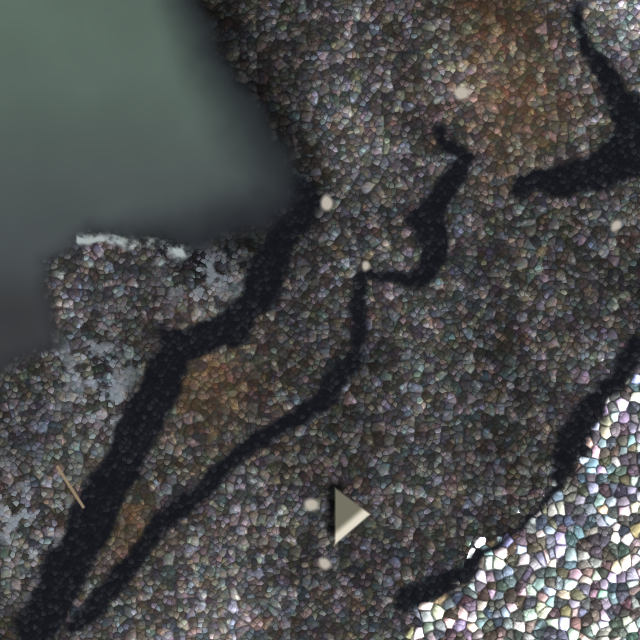
This texture is drawn by a Shadertoy shader. Its source:

```glsl
// Aerial view of a stony shore: a murky green pool, dark gullies winding through
// pebbled mud, and a bank of pale gravel. Outlines are distance fields bent by
// noise; the stones are smoothly blended Voronoi cells.

vec3 hash3(vec2 p) {
  vec3 q = fract(p.xyx * vec3(.1031, .1030, .0973));
  q += dot(q, q.yxz + 33.33);
  return fract((q.xxy + q.yzz) * q.zyx);
}

float noise(vec2 p) {
  vec2 i = floor(p), f = fract(p), e = vec2(1, 0);
  f = f * f * (3. - 2. * f);
  return mix(mix(hash3(i).x, hash3(i + e).x, f.x),
    mix(hash3(i + e.yx).x, hash3(i + e.xx).x, f.x), f.y);
}

float fbm(vec2 p) {
  float sum = 0., amp = .5;
  for (int i = 0; i < 4; i++, amp *= .5) {
    sum += amp * noise(p);
    p = mat2(1.6, 1.2, -1.2, 1.6) * p + 7.3;
  }
  return sum;
}

// Pebble layer: rgb is tint, a is brightness, lit from the lower right
vec4 pebbles(vec2 p) {
  float near = 9., next = 9., total = 0.;
  vec4 sum = vec4(0);
  for (int k = 0; k < 9; k++) {
    vec2 id = floor(p) + vec2(k % 3, k / 3) - 1.;
    vec3 h = hash3(id + 50.);
    vec2 r = p - id - .1 - .8 * h.xy;
    float d = length(r), w = exp(-16. * d * d) + 1e-6;
    next = min(next, max(near, d));
    near = min(near, d);
    float tone = (.2 + 1.1 * h.z * h.z) * (1. + dot(r, vec2(.8, -.6)));
    vec3 tint = .9 + hash3(id + 171.) * .2 + (h.x - .5) * vec3(.2, 0, -.2);
    sum += w * vec4(tint, tone);
    total += w;
  }
  sum /= total;
  sum.a *= mix(.35, 1., smoothstep(0., .35, next - near));
  return sum;
}

float segment(vec2 w, vec2 e) {
  return length(w - e * clamp(dot(w, e) / dot(e, e), 0., 1.));
}

// Distance to a winding gully; each knot is x, y and half width
float gully(vec2 p, vec3 k[6]) {
  float d = 9.;
  for (int i = 0; i < 5; i++) {
    vec2 w = p - k[i].xy, e = k[i + 1].xy - k[i].xy;
    float t = clamp(dot(w, e) / dot(e, e), 0., 1.);
    d = min(d, segment(w, e) - mix(k[i].z, k[i + 1].z, t));
  }
  return d;
}

float poolDistance(vec2 p) {
  vec2 v[12] = vec2[12](vec2(-.2, 1.2), vec2(.29, 1.2), vec2(.315, 1), vec2(.36, .91),
    vec2(.465, .755), vec2(.47, .69), vec2(.42, .635), vec2(.31, .605),
    vec2(.15, .625), vec2(.08, .585), vec2(.1, .46), vec2(-.2, .31));
  float d = 9., side = 1.;
  for (int i = 0, j = 11; i < 12; j = i++) {
    vec2 e = v[j] - v[i], w = p - v[i];
    d = min(d, segment(w, e));
    bvec3 c = bvec3(p.y >= v[i].y, p.y < v[j].y, e.x * w.y > e.y * w.x);
    if (all(c) || all(not(c))) side = -side;
  }
  return d * side;
}

float spot(vec2 p, float x, float y, float r) {
  vec2 q = (p - vec2(x, y)) / r;
  return exp(-dot(q, q));
}

void mainImage(out vec4 fragColor, in vec2 fragCoord) {
  vec2 p = fragCoord / iResolution.xy;
  float broad = fbm(p * 9.), fine = fbm(p * 55.);
  vec2 bend = vec2(fbm(p * 24.), fbm(p * 24. + 31.)) - .47;
  vec2 q = p + bend * .035 + (fine - .47) * .012;
  float pool = poolDistance(p + bend * .025);

  // Pebbled mud, brown silt and stony areas
  vec4 large = pebbles(p * 62. + bend), small = pebbles(mat2(.8, .6, -.6, .8) * p * 115.);
  vec4 grain = mix(small, large, .5);
  float silt = min(1., spot(p, .33, .4, .09) + spot(p, .19, .18, .07)
    + spot(p, .78, .98, .08) + spot(p, .81, .82, .09));
  float stony = spot(p, .7, .88, .06) + spot(p, .36, .03, .12)
    + spot(p, .54, .76, .08) + 2. * spot(p, 1., 1., .1);
  vec3 col = vec3(.265, .26, .26) * grain.rgb * mix(.45 + 1.35 * grain.a, .75 + .6 * grain.a, silt * .6);
  col *= (.65 + .8 * broad + .5 * stony) * mix(vec3(1), vec3(1.17, 1, .82), silt);
  col *= mix(.45, 1., smoothstep(0., .09, pool + .09 * smoothstep(.3, .2, p.x)));

  // Pale mineral crust on the left bank
  float crust = spot(p, .32, .565, .06) + spot(p, .15, .43, .06)
    + spot(p, .18, .35, .05) + spot(p, .03, .19, .09);
  col = mix(col, vec3(.56, .6, .64), min(crust, 1.) * .75 * smoothstep(.35, .65, fine + .25 * small.a - .1));

  // Gravel bank
  float bank = 1.23 * p.x - .777 - p.y - .07 * spot(p, .85, .25, .1) + bend.x * .07;
  vec3 gravel = vec3(.82) * large.rgb * (.12 + 1.05 * large.a + .25 * small.a);
  col = mix(col, gravel, smoothstep(-.02, .002, bank + .03 * large.a - .02));

  // Gullies, and the shadow along the gravel
  float d = gully(q, vec3[6](vec3(.475, .7, .02), vec3(.405, .545, .03), vec3(.365, .49, .025),
    vec3(.27, .465, .022), vec3(.24, .38, .03), vec3(.06, .02, .034)));
  d = min(d, gully(q, vec3[6](vec3(.56, .56, .012), vec3(.56, .45, .01), vec3(.5, .375, .016),
    vec3(.42, .325, .012), vec3(.25, .18, .016), vec3(.12, .015, .014))));
  d = min(d, gully(q, vec3[6](vec3(.69, .79, .008), vec3(.725, .745, .016), vec3(.665, .66, .025),
    vec3(.68, .6, .02), vec3(.65, .565, .015), vec3(.57, .57, .008))));
  d = min(d, gully(q, vec3[6](vec3(.815, .71, .018), vec3(.93, .73, .026), vec3(.985, .755, .035),
    vec3(.985, .81, .025), vec3(.94, .89, .012), vec3(.9, .985, .008))));
  d = min(d, gully(q, vec3[6](vec3(1, .46, .014), vec3(.89, .315, .018), vec3(.86, .22, .003),
    vec3(.79, .155, .003), vec3(.73, .11, .012), vec3(.635, .06, .02))));
  col = mix(col, vec3(.07, .078, .1) + .05 * small.a, .95 * smoothstep(.009, -.006, d));

  // Murky pool, darker at its right shore and lower arm
  vec3 water = mix(vec3(.3, .325, .33), vec3(.36, .425, .39), smoothstep(.6, .95, p.y));
  water = mix(vec3(.235, .24, .25), water, smoothstep(.5, .62, p.y));
  float shore = mix(.04, .14, smoothstep(.1, .4, p.x));
  water = mix(vec3(.13, .14, .16), water, smoothstep(-.03, shore, -pool));
  col = mix(col, water * (.94 + .12 * broad), smoothstep(.012, -.025, pool));
  float rim = segment(q - vec2(.13, .625), vec2(.16, -.015));
  col = mix(col, vec3(.66, .7, .7), smoothstep(.012, .002, rim) * smoothstep(.25, .55, fine));

  // Pale stones, a dry twig and one large wedge stone
  vec3 pale[6] = vec3[6](vec3(.485, .213, .01), vec3(.51, .122, .01), vec3(.72, .855, .012),
    vec3(.962, .65, .009), vec3(.508, .685, .011), vec3(.572, .583, .008));
  for (int i = 0; i < 6; i++) {
    float r = length(p - pale[i].xy + bend * .015) - pale[i].z;
    col = mix(col, vec3(.74, .71, .66), smoothstep(.004, -.005, r));
  }
  float twig = segment(p - vec2(.09, .27), vec2(.04, -.062));
  col = mix(col, vec3(.58, .51, .42), smoothstep(.004, .001, twig));
  vec2 s = p - vec2(.543, .195);
  col *= mix(.3, 1., smoothstep(.004, .02, segment(s + vec2(.02, .02), vec2(0, .06))));
  float lower = dot(s, vec2(.65, -.76)) - .0225;
  float wedge = max(max(-s.x - .02, dot(s, vec2(.6, .8)) - .023), lower);
  vec3 face = mix(vec3(.46, .45, .39), vec3(.9, .87, .8), smoothstep(-.02, -.008, lower));
  col = mix(col, face, smoothstep(.002, -.003, wedge));
  fragColor = vec4(col, 1);
}
```
